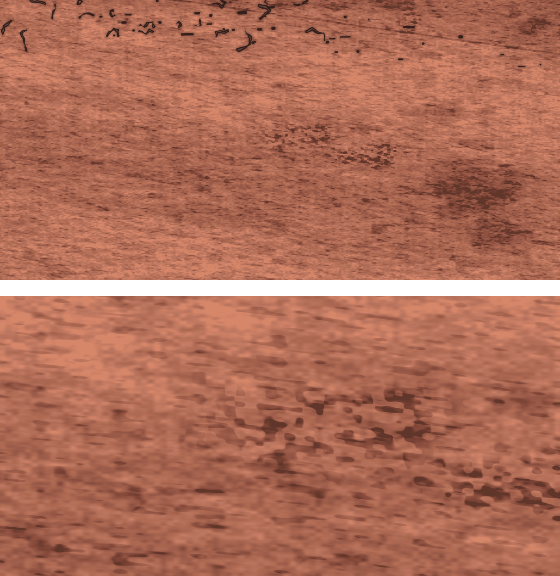
Top: the whole. Bottom: its middle third, enlarged.
Give the GLSL for this texture, as a Shadertoy shader.

```glsl
const vec3 WOOD[6] = vec3[6](
    vec3(0.38, 0.21, 0.165), vec3(0.52, 0.285, 0.225), vec3(0.605, 0.355, 0.285),
    vec3(0.68, 0.41, 0.32), vec3(0.74, 0.465, 0.375), vec3(0.84, 0.525, 0.41));
const vec3 BURROW = vec3(0.17, 0.10, 0.09);
const vec3 BURROW_FLOOR = vec3(0.36, 0.25, 0.24);

// Soft marks: centre x, centre y, radius x, radius y
const vec4 STAINS[4] = vec4[4](
    vec4(1.54, 0.60, 0.11, 0.055), vec4(1.68, 0.32, 0.20, 0.115),
    vec4(1.80, 0.16, 0.14, 0.075), vec4(1.90, 0.90, 0.07, 0.045));
const vec4 SCUFFS[4] = vec4[4](
    vec4(1.06, 0.51, 0.19, 0.055), vec4(1.33, 0.45, 0.19, 0.055),
    vec4(1.46, 0.93, 0.035, 0.070), vec4(1.92, 0.90, 0.022, 0.045));

const float GRAIN_SLOPE = 0.10;
const float BASE_TONE = 3.50;
const float SHEEN = 0.6;
const float STREAK = 2.3;
const float FIBRE = 3.4;
const float GRIT = 1.7;
const float PORE_DEPTH = 1.5;
const float FLECK_DEPTH = 1.2;
const float STAIN_DEPTH = 1.6;
const float SCUFF_DEPTH = 2.4;
const float PLANK_SHADE = 0.5;
const int TRACKS = 19;
const int TRACK_STEPS = 4;
const int HOLES = 38;

float hash(vec2 p) {
    return fract(sin(dot(p, vec2(127.1, 311.7))) * 43758.55);
}

float noise(vec2 p) {
    vec2 i = floor(p), f = fract(p);
    f = f * f * (3.0 - 2.0 * f);
    return mix(mix(hash(i), hash(i + vec2(1, 0)), f.x),
               mix(hash(i + vec2(0, 1)), hash(i + vec2(1, 1)), f.x), f.y);
}

float fbm(vec2 p) {
    float sum = 0.0, amp = 0.533;
    for (int i = 0; i < 4; i++) {
        sum += amp * noise(p);
        p = p * 2.03 + 17.3;
        amp *= 0.5;
    }
    return sum;
}

float segment(vec2 p, vec2 a, vec2 b) {
    vec2 pa = p - a, ba = b - a;
    return length(pa - ba * clamp(dot(pa, ba) / dot(ba, ba), 0.0, 1.0));
}

float seamHeight(float x) {
    return 1.0 - 0.14 * (x - 0.62);
}

float softMark(vec2 p, vec4 mark) {
    return 1.0 - smoothstep(0.5, 1.1, length((p - mark.xy) / mark.zw));
}

// Crooked insect tracks along the upper left edge
float trackDistance(vec2 p) {
    float d = 1.0;
    for (int i = 0; i < TRACKS; i++) {
        float id = float(i);
        vec2 a = vec2((id + hash(vec2(id, 1.0))) * 0.059,
                      mix(0.86, 1.0, hash(vec2(id, 2.0))));
        float angle = 6.28 * hash(vec2(id, 3.0));
        float stride = mix(0.007, 0.026, hash(vec2(id, 4.0)));
        float width = mix(0.0005, 0.003, hash(vec2(id, 12.0)));
        for (int j = 0; j < TRACK_STEPS; j++) {
            angle += 3.4 * (hash(vec2(id, float(j) + 5.0)) - 0.5);
            vec2 b = a + stride * vec2(cos(angle), sin(angle));
            d = min(d, segment(p, a, b) - width);
            a = b;
        }
    }
    return d - mix(-0.001, 0.005, noise(p * 75.0));
}

// Round and slotted bore holes below the seam
float holeDistance(vec2 p) {
    float d = 1.0;
    for (int i = 0; i < HOLES; i++) {
        float id = float(i) + 40.0;
        float x = mix(0.35, 1.98, pow(hash(vec2(id, 1.0)), 1.2));
        float y = min(seamHeight(x), 0.98) + 0.03 - 0.15 * hash(vec2(id, 2.0));
        float slot = 0.045 * pow(hash(vec2(id, 3.0)), 4.0);
        float radius = mix(0.0015, 0.006, hash(vec2(id, 4.0)));
        d = min(d, segment(p, vec2(x, y), vec2(x + slot + 0.001, y)) - radius);
    }
    return d;
}

void mainImage(out vec4 fragColor, in vec2 fragCoord) {
    float px = 1.0 / iResolution.y;
    vec2 p = fragCoord * px;
    vec2 grain = vec2(p.x, p.y + GRAIN_SLOPE * p.x + 0.015 * noise(p * 3.0));
    vec2 warp = vec2(fbm(p * 14.0), fbm(p * 14.0 + 31.0)) - 0.5;

    // Sheen, streaks, fibres and grit
    float tone = BASE_TONE + SHEEN * cos(6.2832 * (grain.y - 0.83) / 0.74);
    tone += STREAK * (fbm(grain * vec2(2.5, 16.0)) - 0.5);
    tone += FIBRE * (fbm(grain * vec2(26.0, 100.0)) - 0.5);
    tone += GRIT * (noise(p * vec2(130.0, 230.0)) - 0.5);
    tone -= PORE_DEPTH * smoothstep(0.70, 0.88, noise(grain * vec2(42.0, 190.0) + 7.0));
    tone -= FLECK_DEPTH * smoothstep(0.65, 0.72, fbm(grain * vec2(11.0, 30.0) + 53.0));

    // Upper plank and its seam
    float above = p.y - seamHeight(p.x) - 0.006 * warp.y;
    tone -= PLANK_SHADE * smoothstep(-px, px, above);
    tone -= 1.8 * (1.0 - smoothstep(0.001, 0.002 + px, abs(above)));

    // Stains and dark specks
    float stain = 0.0, scuff = 0.0;
    for (int i = 0; i < 4; i++) {
        stain = max(stain, softMark(p + 0.09 * warp, STAINS[i]));
        scuff = max(scuff, softMark(p + 0.08 * warp, SCUFFS[i]));
    }
    float specks = smoothstep(0.48, 0.66, noise(grain * vec2(85.0, 150.0) + 11.0));
    tone -= STAIN_DEPTH * stain + SCUFF_DEPTH * scuff * specks;

    tone = clamp(tone, 0.0, 4.999);
    int shade = int(tone);
    vec3 color = mix(WOOD[shade], WOOD[shade + 1], fract(tone));

    // Insect damage: faint rim, dark wall, dusty floor
    float track = trackDistance(p + 0.025 * warp);
    float damage = min(track, holeDistance(p + 0.006 * warp));
    vec3 pit = mix(BURROW, BURROW_FLOOR, smoothstep(0.003, 0.006, -track));
    color *= 1.0 - 0.15 * (1.0 - smoothstep(0.0, 0.010, damage));
    color = mix(color, pit, 0.92 * (1.0 - smoothstep(-0.5 * px, 0.5 * px, damage)));
    fragColor = vec4(color, 1.0);
}
```
